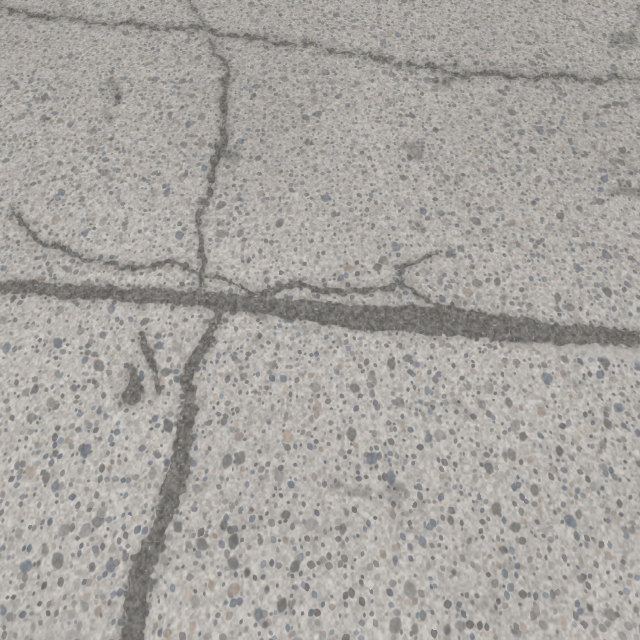
Write a WebGL 2 fragment shader that draws this texture.

```glsl
#version 300 es
precision highp float;
// Weathered concrete slab with exposed aggregate, seen at a shallow tilt.
// Cellular stones lie on a receding ground plane over noisy mortar;
// tapered polylines, bent by layered sines, cut the joint and the cracks.
uniform vec2 u_resolution;
out vec4 fragColor;

const float HORIZON = 2.2;         // height of the vanishing line
const float FORESHORTEN = 0.75;
const float SMALL_STONES = 180.0;  // cells per ground unit
const float LARGE_STONES = 84.0;
const vec3 MORTAR = vec3(0.725, 0.712, 0.692);
const vec3 DARK_STONE = vec3(0.43, 0.425, 0.42);
const vec3 PALE_STONE = vec3(0.80, 0.785, 0.765);
const vec3 BLUE_STONE = vec3(0.43, 0.47, 0.52);
const vec3 TAN_STONE = vec3(0.70, 0.63, 0.57);
const vec3 GRIT = vec3(0.44, 0.43, 0.415);

// Crack nodes: x, y, half width
const vec3 TOP[6] = vec3[6](vec3(0.0, 0.985, 0.002), vec3(0.13, 0.967, 0.002), vec3(0.31, 0.953, 0.003),
  vec3(0.5, 0.925, 0.002), vec3(0.72, 0.885, 0.004), vec3(1.01, 0.874, 0.003));
const vec3 UPPER[6] = vec3[6](vec3(0.295, 1.0, 0.001), vec3(0.32, 0.95, 0.002), vec3(0.355, 0.885, 0.004),
  vec3(0.345, 0.77, 0.006), vec3(0.313, 0.66, 0.003), vec3(0.315, 0.53, 0.005));
const vec3 JOINT[6] = vec3[6](vec3(-0.01, 0.553, 0.01), vec3(0.33, 0.532, 0.012), vec3(0.55, 0.506, 0.018),
  vec3(0.72, 0.497, 0.023), vec3(0.85, 0.48, 0.016), vec3(1.01, 0.472, 0.012));
const vec3 LOWER[6] = vec3[6](vec3(0.35, 0.52, 0.007), vec3(0.297, 0.42, 0.009), vec3(0.285, 0.28, 0.015),
  vec3(0.25, 0.18, 0.014), vec3(0.208, 0.06, 0.018), vec3(0.21, -0.02, 0.019));
const vec3 LEFT[6] = vec3[6](vec3(0.02, 0.668, 0.004), vec3(0.06, 0.625, 0.005), vec3(0.12, 0.6, 0.003),
  vec3(0.19, 0.582, 0.003), vec3(0.27, 0.59, 0.004), vec3(0.32, 0.57, 0.002));
const vec3 BRANCH[6] = vec3[6](vec3(0.32, 0.57, 0.002), vec3(0.395, 0.543, 0.004), vec3(0.47, 0.553, 0.006),
  vec3(0.56, 0.542, 0.005), vec3(0.63, 0.56, 0.004), vec3(0.69, 0.512, 0.002));

vec3 hash3(vec2 cell) {
  vec3 h = fract(cell.xyx * vec3(0.1031, 0.103, 0.0973));
  h += dot(h, h.yxz + 33.33);
  return fract((h.xxy + h.yzz) * h.zyx);
}

float noise(vec2 p) {
  vec2 i = floor(p), f = fract(p);
  f = f * f * (3.0 - 2.0 * f);
  return mix(mix(hash3(i).x, hash3(i + vec2(1, 0)).x, f.x),
             mix(hash3(i + vec2(0, 1)).x, hash3(i + 1.0).x, f.x), f.y);
}

// Scattered angular stones: rgb is the colour, a the coverage
vec4 stones(vec2 p, float share, vec2 radii, float palest) {
  vec2 base = floor(p);
  float nearest = 9.0;
  vec3 look = vec3(0.0);
  for (int j = -1; j <= 1; j++)
    for (int i = -1; i <= 1; i++) {
      vec2 cell = base + vec2(i, j);
      vec3 place = hash3(cell), kind = hash3(cell + 71.7);
      if (kind.x > share) continue;
      float turn = place.z * 6.2832, c = cos(turn), s = sin(turn);
      vec2 o = mat2(c, s, -s, c) * (p - cell - 0.15 - 0.7 * place.xy);
      o = abs(o) * vec2(0.82, 1.2);
      float d = mix(length(o), o.x + 0.6 * o.y, 0.35) - mix(radii.x, radii.y, kind.y * kind.y);
      if (d < nearest) { nearest = d; look = vec3(kind.z, fract(place.x * 17.0), place.y); }
    }
  vec3 tone = mix(DARK_STONE, PALE_STONE, look.x * palest);
  tone = mix(tone, BLUE_STONE, 0.65 * step(0.82, look.y));
  tone = mix(tone, TAN_STONE, 0.6 * step(look.y, 0.1));
  float soft = max(0.09, 0.7 * fwidth(p.x));
  return vec4(tone, smoothstep(soft, -soft, nearest));
}

float taper(vec2 p, vec3 a, vec3 b) {
  vec2 pa = p - a.xy, ba = b.xy - a.xy;
  float t = clamp(dot(pa, ba) / dot(ba, ba), 0.0, 1.0);
  return length(pa - ba * t) - mix(a.z, b.z, t);
}

float crack(vec2 p, vec3 nodes[6]) {
  float d = 9.0;
  for (int i = 0; i < 5; i++) d = min(d, taper(p, nodes[i], nodes[i + 1]));
  return d;
}

void main() {
  vec2 p = gl_FragCoord.xy / u_resolution;
  float depth = HORIZON - p.y;
  vec2 ground = vec2(p.x - 0.5, HORIZON * FORESHORTEN) / depth + 4.0;

  // Mortar and aggregate, fading with distance
  float fine = noise(ground * 330.0) + noise(ground * 610.0 + 9.0) - 1.0;
  vec3 col = MORTAR + 0.11 * fine;
  float contrast = mix(1.0, 0.68, smoothstep(0.2, 1.0, p.y));
  vec4 small = stones(ground * SMALL_STONES, 0.78, vec2(0.2, 0.5), 1.0);
  col = mix(col, small.rgb + 0.05 * fine, small.a * 0.88 * contrast);
  vec4 large = stones(ground * LARGE_STONES + 31.0, 0.42, vec2(0.12, 0.4), 0.5);
  col = mix(col, large.rgb + 0.05 * fine, large.a * 0.85 * contrast);

  // Broad shading, stains and the pale worn ledge
  float stain = smoothstep(0.74, 0.95, 0.7 * noise(p * 17.0 + 3.0) + 0.3 * noise(p * 70.0));
  col *= 1.0 - 0.07 * smoothstep(0.4, 1.0, p.y) + 0.05 * (noise(p * 5.0) - 0.5) - 0.2 * stain;
  float ledge = taper(p, vec3(0.79, 0.462, 0.003), vec3(1.02, 0.444, 0.011));
  col = mix(col, MORTAR + 0.05 * fine, 0.8 * smoothstep(0.006, -0.004, ledge));

  // Joint and cracks with ragged rims
  vec2 bend = 0.003 * sin(p.yx * vec2(53.0, 61.0) + 2.0 * sin(p * 37.0))
            + 0.0016 * sin(p.yx * 171.0 + 3.0 * sin(p * 113.0));
  vec2 q = p + bend;
  float d = min(crack(q, TOP), min(crack(q, UPPER), crack(q, LOWER)));
  d = min(d, min(crack(q, LEFT), crack(q, BRANCH)));
  d = min(d, crack(p + 0.4 * bend, JOINT));
  d = min(d, taper(q, vec3(0.63, 0.56, 0.003), vec3(0.622, 0.585, 0.003)));
  d = min(d, taper(q, vec3(0.622, 0.585, 0.003), vec3(0.685, 0.605, 0.002)));
  d = min(d, taper(q, vec3(0.225, 0.475, 0.005), vec3(0.25, 0.385, 0.003)));
  d = min(d, taper(q, vec3(0.205, 0.425, 0.006), vec3(0.207, 0.386, 0.016)));
  d += 0.007 * (noise(p * 130.0) - 0.5);
  float edge = max(0.002, 0.8 / u_resolution.y);
  vec3 fill = GRIT + 0.12 * fine + 0.14 * smoothstep(0.8, 1.0, noise(p * 240.0));
  col *= 1.0 - 0.1 * smoothstep(0.014, 0.0, d);
  col = mix(col, fill, 0.9 * smoothstep(edge, -edge, d));
  fragColor = vec4(col, 1.0);
}
```
